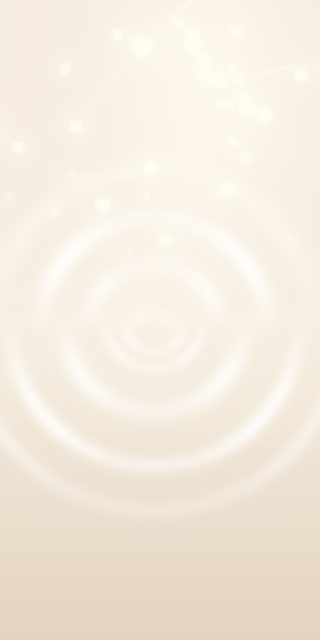
A Shadertoy shader for this background:

```glsl
// Cream backdrop: soft water ripples around a centre, under warm drifting light.
// Ripples are gaussian rings lit on their upper or lower side; sparkles come from
// a jittered cell grid and two loose trails; faint filaments are layered sines.

#define RIPPLE_LOW vec2(0.482, 0.997)
#define RIPPLE_HIGH vec2(0.482, 0.964)
#define HORIZON 1.005
#define SPARKLE_CELLS 7.0
#define SPARKLE_GAIN 1.0
#define TRAIL_COUNT 9
#define FILAMENT_GAIN 0.30
#define SAND vec3(0.898, 0.828, 0.762)
#define LINEN vec3(0.920, 0.870, 0.806)
#define CREAM vec3(0.950, 0.917, 0.858)
#define PEARL vec3(0.962, 0.927, 0.876)
#define GLOW vec3(1.000, 0.980, 0.942)

vec2 hash2(vec2 p) {
    vec3 q = fract(vec3(p.xyx) * vec3(0.1031, 0.1030, 0.0973));
    q += dot(q, q.yzx + 33.33);
    return fract((q.xx + q.yz) * q.zy);
}

float blob(vec2 p, vec2 radius) {
    p /= radius;
    return exp(-dot(p, p));
}

// Soft disc with a wider, dimmer halo
float sparkle(vec2 p, float radius) {
    float d = length(p);
    float disc = 1.0 - smoothstep(radius * 0.5, radius * 1.3, d);
    return 0.62 * disc + 0.38 * blob(p, vec2(radius * 2.1));
}

// shape = radius, half width, strength
float ring(float d, vec3 shape) {
    float x = (d - shape.x) / shape.y;
    return shape.z * exp(-x * x);
}

// Arcs fade out towards the sides and shine most on the diagonals
float arcLight(float facing) {
    return smoothstep(-0.15, 0.6, facing)
         * (1.0 - 0.42 * smoothstep(0.72, 1.0, facing));
}

float ripples(vec2 p) {
    vec3 low[5] = vec3[5](
        vec3(0.096, 0.019, 0.60), vec3(0.151, 0.021, 0.62),
        vec3(0.283, 0.034, 0.88), vec3(0.453, 0.029, 0.90),
        vec3(0.592, 0.028, 0.42));
    vec3 high[4] = vec3[4](
        vec3(0.060, 0.025, 0.40), vec3(0.208, 0.034, 0.70),
        vec3(0.357, 0.034, 0.98), vec3(0.508, 0.036, 0.36));
    vec2 a = p - RIPPLE_LOW, b = p - RIPPLE_HIGH;
    float da = length(a), db = length(b), lower = 0.0, upper = 0.0;
    for (int i = 0; i < 5; i++) lower += ring(da, low[i]);
    for (int i = 0; i < 4; i++) upper += ring(db, high[i]);
    return lower * arcLight(-a.y / max(da, 0.001))
         + upper * arcLight(b.y / max(db, 0.001));
}

// One sparkle per occupied cell, gathered from the neighbours
float scatteredSparkles(vec2 p) {
    vec2 cell = floor(p * SPARKLE_CELLS);
    float sum = 0.0;
    for (int y = -1; y <= 1; y++)
    for (int x = -1; x <= 1; x++) {
        vec2 id = cell + vec2(x, y);
        vec2 place = hash2(id + 17.0), kind = hash2(id + 71.0);
        vec2 centre = (id + 0.15 + 0.7 * place) / SPARKLE_CELLS;
        float radius = mix(0.012, 0.030, kind.x * kind.x);
        sum += step(0.48, kind.y) * mix(0.4, 0.95, kind.x)
             * sparkle(p - centre, radius);
    }
    return sum * smoothstep(0.95, 1.35, p.y);
}

// Loose chain of lights between two ends
float trail(vec2 p, vec2 from, vec2 to, float seed) {
    float sum = 0.0;
    for (int i = 0; i < TRAIL_COUNT; i++) {
        vec2 h = hash2(vec2(float(i), seed));
        vec2 centre = mix(from, to, float(i) / float(TRAIL_COUNT - 1));
        centre += (h - 0.5) * 0.07;
        sum += 0.6 * sparkle(p - centre, mix(0.012, 0.030, h.y));
    }
    return sum;
}

// Bright crests where warped sines cross zero, broken into patches
float filaments(vec2 p) {
    float wave = sin(p.x * 5.0 + 2.0 * sin(p.y * 4.0 + 1.0))
               + sin(p.y * 11.0 - p.x * 3.0 + 1.5 * sin(p.x * 6.0));
    float patches = 0.6 + 0.4 * sin(p.x * 9.0 + 3.0 * sin(p.y * 7.0));
    return exp(-abs(wave) * 6.0) * patches * smoothstep(1.0, 1.5, p.y);
}

void mainImage(out vec4 fragColor, in vec2 fragCoord) {
    vec2 p = fragCoord / iResolution.xy * vec2(1.0, 2.0);

    // Vertical wash
    vec3 color = mix(SAND, LINEN, smoothstep(0.0, 0.42, p.y));
    color = mix(color, CREAM, smoothstep(0.32, 0.85, p.y));
    color = mix(color, PEARL, smoothstep(0.75, 1.05, p.y));

    // Broad glows, with a faint bright band at the horizon
    float light = 0.68 * blob(p - vec2(0.64, 1.74), vec2(0.32, 0.42))
                + 0.30 * blob(p - vec2(0.50, 1.12), vec2(0.40, 0.36))
                + 0.10 * blob(p - vec2(0.50, HORIZON), vec2(0.8, 0.025));
    light += FILAMENT_GAIN * filaments(p);
    color = mix(color, GLOW, clamp(light, 0.0, 0.9));

    // Ripples, then sparkles
    color = mix(color, vec3(0.998, 0.990, 0.978), clamp(ripples(p), 0.0, 0.95));
    float spark = scatteredSparkles(p)
                + trail(p, vec2(0.57, 1.93), vec2(0.69, 1.70), 3.0)
                + trail(p, vec2(0.76, 1.88), vec2(0.74, 1.38), 8.0)
                + sparkle(p - vec2(0.445, 1.855), 0.036);
    color = mix(color, vec3(1.0, 0.995, 0.95), clamp(spark * SPARKLE_GAIN, 0.0, 0.95));
    fragColor = vec4(color, 1.0);
}
```
